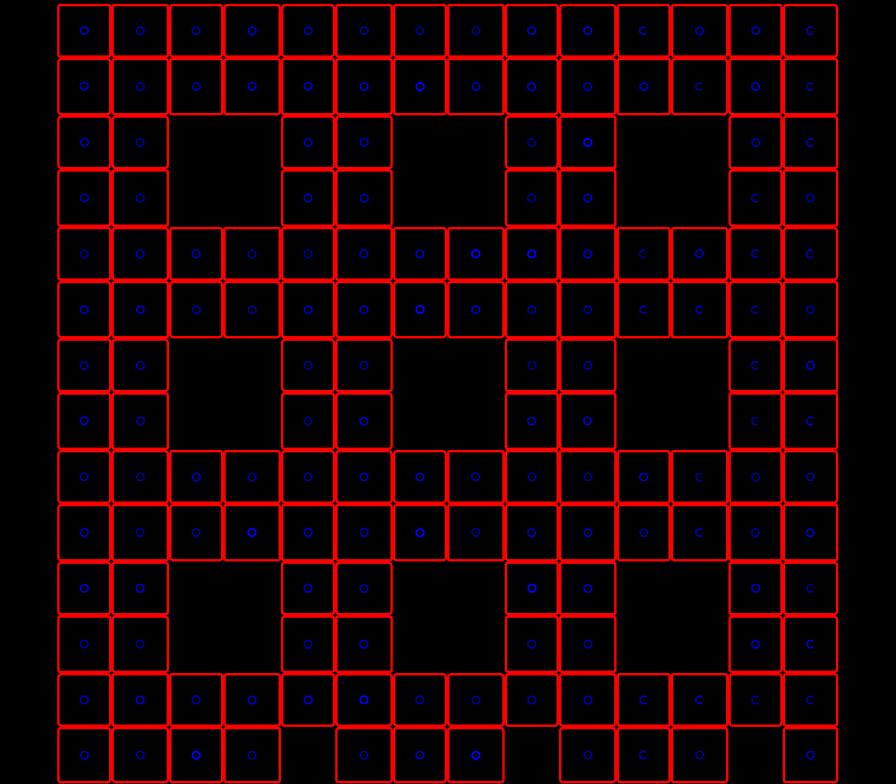
Give the GLSL for this pattern, as a Shadertoy shader.

```glsl
// Red outlined cells in a grid with square openings, each cell holding a small blue ring.

const float CANVAS_HEIGHT = 448.0;                // units down the canvas
const vec2  GRID_CORNER = vec2(-223.33, 2.2);     // top left, x from the canvas centre
const vec2  GRID_EXTENT = vec2(446.33, 445.4);
const vec2  GRID_CELLS = vec2(14.0);
const vec2  PAIR_PITCH = vec2(63.93, 63.73);      // one narrow plus one wide cell
const vec2  NARROW_CELL = vec2(31.0, 30.8);
const float LINE_WIDTH = 1.36;
const float CORNER_RADIUS = 1.5;
const float CORNER_WEAR = 1.2;
const float RING_RADIUS = 2.1;
const float RING_WIDTH = 0.9;
const float RING_JITTER = 0.25;
const float BRIGHT_CHANCE = 0.08;
const float OPEN_CHANCE = 0.5;
const float OPEN_FROM_COLUMN = 10.0;
const vec3  LINE_COLOR = vec3(1.0, 0.0, 0.0);
const vec3  RING_COLOR = vec3(0.0, 0.0, 1.0);

float hash(vec2 p) {
    vec3 q = fract(vec3(p.xyx) * 0.1031);
    q += dot(q, q.yzx + 33.33);
    return fract((q.x + q.y) * q.z);
}

float roundedBox(vec2 p, vec2 halfSize, float radius) {
    vec2 q = abs(p) - halfSize + radius;
    return length(max(q, 0.0)) + min(max(q.x, q.y), 0.0) - radius;
}

float stroke(float dist, float width, float pixel) {
    return clamp((0.5 * width - abs(dist)) / pixel + 0.5, 0.0, 1.0);
}

// Openings take two of every four cells; the last row also lacks every fourth.
bool isFilled(vec2 cell) {
    if (any(lessThan(cell, vec2(0.0))) || any(greaterThanEqual(cell, GRID_CELLS))) return false;
    vec2 phase = mod(cell, 4.0);
    bool opening = phase.x > 1.5 && phase.y > 1.5;
    bool notch = cell.y > GRID_CELLS.y - 1.5 && phase.x < 0.5 && cell.x > 0.5;
    return !opening && !notch;
}

// Position of the grid line that starts a cell.
vec2 gridLine(vec2 cell) {
    return floor(cell * 0.5) * PAIR_PITCH + mod(cell, 2.0) * NARROW_CELL;
}

vec3 drawCell(vec2 p, vec2 cell, float pixel) {
    vec2 low = gridLine(cell);
    vec2 high = min(gridLine(cell + 1.0), GRID_EXTENT);
    vec2 local = p - 0.5 * (low + high);

    // Outline lying just inside the cell
    float wear = CORNER_WEAR * hash(cell + 17.0);
    float edge = roundedBox(local, 0.5 * (high - low), CORNER_RADIUS + wear);
    float outline = stroke(edge + 0.5 * LINE_WIDTH, LINE_WIDTH, pixel);

    // Ring with uneven brightness, sometimes open on its right side
    vec2 shift = RING_JITTER * (vec2(hash(cell + 31.0), hash(cell + 47.0)) - 0.5);
    vec2 r = local - shift;
    float ring = stroke(length(r) - RING_RADIUS, RING_WIDTH, pixel);
    float glow = mix(0.55, 0.85, hash(cell + 5.0));
    if (hash(cell + 71.0) < BRIGHT_CHANCE) glow = 1.3;
    if (cell.x >= OPEN_FROM_COLUMN && hash(cell + 93.0) < OPEN_CHANCE)
        ring *= 1.0 - 0.8 * smoothstep(0.5, 0.8, r.x / RING_RADIUS);

    return LINE_COLOR * outline + RING_COLOR * min(ring * glow, 1.0);
}

void mainImage(out vec4 fragColor, in vec2 fragCoord) {
    float pixel = CANVAS_HEIGHT / iResolution.y;
    vec2 p = vec2(fragCoord.x - 0.5 * iResolution.x, iResolution.y - fragCoord.y) * pixel;
    p -= GRID_CORNER;

    // Find the cell from its pair and which side of the pair it is on
    vec2 pair = floor(p / PAIR_PITCH);
    vec2 cell = pair * 2.0 + step(NARROW_CELL, p - pair * PAIR_PITCH);

    // Neighbours are included so smoothed edges meet across grid lines
    vec3 color = vec3(0.0);
    for (int y = -1; y <= 1; y++)
        for (int x = -1; x <= 1; x++) {
            vec2 near = cell + vec2(x, y);
            if (isFilled(near)) color += drawCell(p, near, pixel);
        }
    fragColor = vec4(min(color, 1.0), 1.0);
}
```
